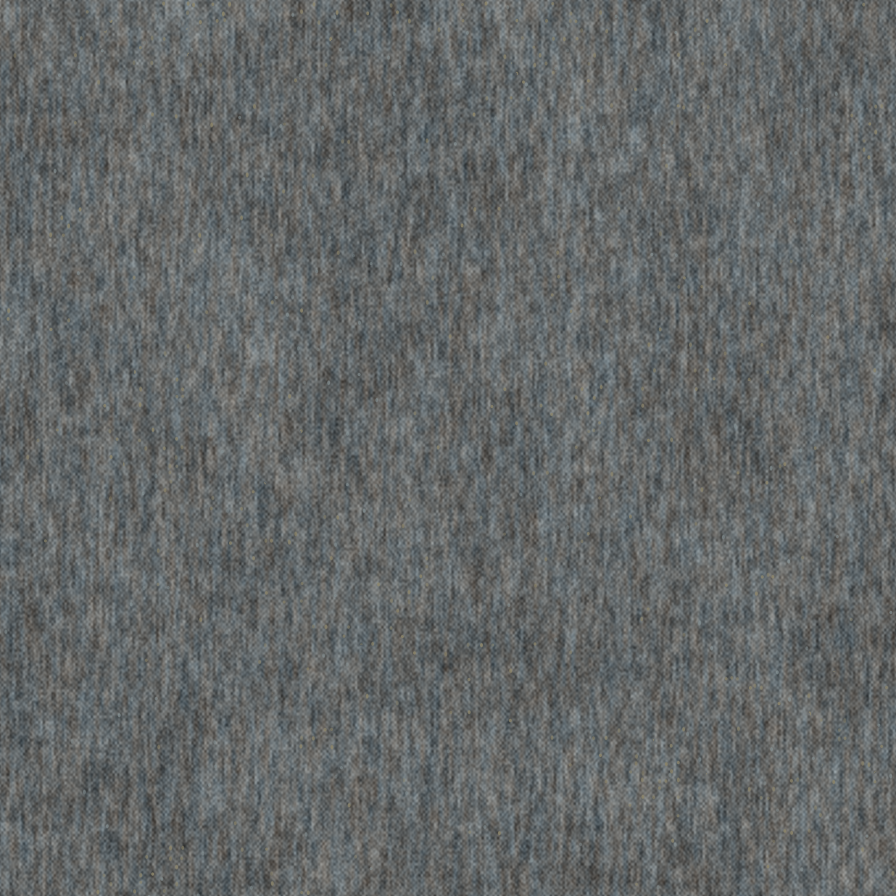
Write a Shadertoy shader that draws this texture.

```glsl
// Draws a finely woven grey cloth with vertical slubs, soft blotches and scattered ochre flecks.

const vec3  CLOTH_COLOR = vec3(0.393, 0.407, 0.408);
const vec3  OCHRE_COLOR = vec3(0.56, 0.53, 0.42);
const vec3  PALE_COLOR  = vec3(0.53, 0.58, 0.59);
const vec3  COOL_SHIFT  = vec3(-0.075, 0.008, 0.07);

// Feature frequencies across the canvas
const float WEAVE_FREQ  = 340.0;
const vec2  GRAIN_FREQ  = vec2(410.0, 310.0);
const vec2  SLUB_FREQ   = vec2(300.0, 34.0);
const vec2  THREAD_FREQ = vec2(270.0, 95.0);
const vec2  SMUDGE_FREQ = vec2(34.0, 75.0);
const vec2  BLOTCH_FREQ = vec2(11.0, 8.0);
const vec2  FLECK_FREQ  = vec2(150.0, 105.0);
const vec2  TINT_FREQ   = vec2(190.0, 30.0);

// Brightness contributions
const float WEAVE_AMP  = 0.036;
const float GRAIN_AMP  = 0.150;
const float SLUB_AMP   = 0.125;
const float THREAD_AMP = 0.115;
const float SMUDGE_AMP = 0.050;
const float BLOTCH_AMP = 0.050;

const float PI = 3.14159265;

float hash(vec2 p) {
    return fract(sin(dot(p, vec2(12.9898, 78.233))) * 43758.5453);
}

// Smooth value noise, centred on zero
float noise(vec2 p) {
    vec2 cell = floor(p);
    vec2 f = fract(p);
    f = f * f * (3.0 - 2.0 * f);
    float low  = mix(hash(cell), hash(cell + vec2(1.0, 0.0)), f.x);
    float high = mix(hash(cell + vec2(0.0, 1.0)), hash(cell + vec2(1.0, 1.0)), f.x);
    return mix(low, high, f.y) - 0.5;
}

// Checkered over-under pattern of the two thread directions
float weave(vec2 uv) {
    vec2 wave = cos(PI * WEAVE_FREQ * uv);
    return wave.x * wave.y;
}

// Small upright specks; chance is the share of cells that hold one
float flecks(vec2 uv, float chance, float seed) {
    vec2 p = uv * FLECK_FREQ + seed;
    vec2 cell = floor(p);
    vec2 center = 0.35 + 0.3 * vec2(hash(cell + 3.7), hash(cell + 9.2));
    vec2 radius = vec2(0.30, 0.22 + 0.13 * hash(cell + 5.1));
    float shape = 1.0 - smoothstep(0.45, 1.15, length((fract(p) - center) / radius));
    return shape * step(hash(cell + 1.3), chance) * (0.5 + 0.5 * hash(cell + 7.9));
}

void mainImage(out vec4 fragColor, in vec2 fragCoord) {
    vec2 uv = fragCoord / iResolution.y;

    // Layers of brightness, from fine to broad
    float shade = WEAVE_AMP * weave(uv);
    shade += GRAIN_AMP * noise(uv * GRAIN_FREQ);
    shade += SLUB_AMP * noise(uv * SLUB_FREQ + 17.3);
    shade += THREAD_AMP * noise(uv * THREAD_FREQ + 41.7);
    shade += SMUDGE_AMP * noise(uv * SMUDGE_FREQ + 63.1);
    shade += BLOTCH_AMP * noise(uv * BLOTCH_FREQ + 5.9);

    // Cool and warm yarns
    float tint = noise(uv * TINT_FREQ + 29.4) + 0.5 * noise(uv * GRAIN_FREQ * 0.6 + 83.0);
    vec3 color = CLOTH_COLOR * (1.0 + shade / CLOTH_COLOR.g) + COOL_SHIFT * tint * 0.6;

    // Clustered ochre flecks and a few pale ones
    float cluster = noise(uv * 6.0 + 11.0) + 0.6 * noise(uv * 17.0 + 2.0);
    float ochreChance = 0.008 + 0.11 * smoothstep(0.05, 0.6, cluster);
    color = mix(color, OCHRE_COLOR, 0.85 * flecks(uv, ochreChance, 0.0));
    color = mix(color, PALE_COLOR, 0.7 * flecks(uv, 0.008, 57.4));

    fragColor = vec4(clamp(color, 0.0, 1.0), 1.0);
}
```
